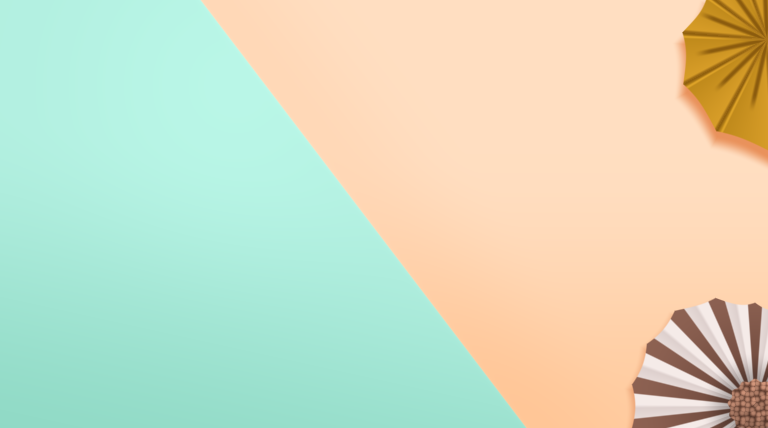
Reproduce this background procedurally as a Shadertoy shader.

```glsl
// Mint and peach paper split by a diagonal, with two folded paper fans on the right.

const float TAU = 6.2831853;

vec2 hash2(vec2 c) {
    return fract(sin(vec2(dot(c, vec2(127.1, 311.7)), dot(c, vec2(269.5, 183.3)))) * 43758.5);
}

// Angle from 0 to TAU, so the seam points off canvas
float angleOf(vec2 d) { return mod(atan(d.y, d.x), TAU); }

// Distance to the nearest fold in fold units: 0 on a tip, 1 midway
float foldOffset(float angle, float tip, float stepSize) {
    return 2.0 * abs(fract((angle - tip) / stepSize + 0.5) - 0.5);
}

// Radius of an edge that curves inward between its tips
float scallop(float radius, float depth, float t) {
    return radius - depth * (1.0 - (1.0 - t) * (1.0 - t));
}

// Signed distances to the fan outlines, measured from each hub
float goldFan(vec2 d) {
    float a = angleOf(d);
    float radius = 0.198 + 0.040 * (a - 3.054);
    return length(d) - scallop(radius, 0.017, foldOffset(a, 3.054, 0.576));
}

float stripedFan(vec2 d) {
    float a = angleOf(d);
    float radius = 0.291 - 0.052 * smoothstep(2.3, 1.45, a);
    return length(d) - scallop(radius, 0.012, foldOffset(a, 2.967, 0.349));
}

vec3 background(vec2 p, float aa) {
    vec3 mint = mix(vec3(0.56, 0.85, 0.77), vec3(0.70, 0.94, 0.88), smoothstep(-0.1, 0.75, p.y + 0.22 * p.x));
    mint += 0.025 * smoothstep(0.6, 0.0, length(p - vec2(0.55, 0.8)));
    vec3 peach = mix(vec3(1.0, 0.80, 0.63), vec3(1.0, 0.87, 0.755), smoothstep(0.0, 0.65, p.y));
    peach -= vec3(0.0, 0.025, 0.04) * smoothstep(0.35, 0.0, p.x - 1.2256 + 0.7586 * p.y);
    float side = (p.x - 1.2256 + 0.7586 * p.y) * 0.797;
    vec3 col = mix(mint, peach, smoothstep(-aa, aa, side));
    return col + 0.02 * exp(-abs(side) / 0.004);
}

vec3 goldPaper(vec2 d) {
    float r = length(d), a = angleOf(d);
    float cell = (a - 3.054) / 0.576;
    float t = foldOffset(a, 3.054, 0.576);
    vec3 col = mix(vec3(0.74, 0.53, 0.10), vec3(0.85, 0.62, 0.16), fract(cell));
    // Dark creases on the tips and shorter ones between them
    float tipCrease = smoothstep(0.009, 0.001, t * 0.288 * r);
    float midCrease = smoothstep(0.009, 0.001, (1.0 - t) * 0.288 * r) * smoothstep(0.175, 0.13, r);
    col = mix(col, vec3(0.50, 0.32, 0.04), 0.85 * max(0.85 * tipCrease, midCrease));
    // Lit lip beside each crease
    float lip = abs(fract(cell + 0.5) - 0.5 - 0.09) * 0.576 * r;
    return col + vec3(0.12, 0.10, 0.05) * smoothstep(0.005, 0.0, lip);
}

vec3 stripedPaper(vec2 d, float aa) {
    float r = length(d), a = angleOf(d);
    float t = foldOffset(a, 2.967, 0.349);
    float saw = fract((a - 2.967) / 0.349);
    vec3 pale = mix(vec3(0.96, 0.92, 0.91), vec3(0.82, 0.76, 0.75), smoothstep(0.45, 0.56, saw) * (1.2 - saw));
    vec3 brown = mix(vec3(0.55, 0.38, 0.32), vec3(0.45, 0.30, 0.25), smoothstep(0.29, 0.06, r));
    float stripe = (t - 0.40) * 0.1745 * r;
    vec3 col = mix(brown, pale, smoothstep(-aa, aa, stripe));
    return col * mix(0.72, 1.0, smoothstep(0.05, 0.13, r));
}

// Cluster of small rounded tufts
vec3 pompom(vec2 d) {
    vec2 q = d * 85.0, cell = floor(q);
    float nearest = 9.0, tone = 0.0;
    for (int i = 0; i < 9; i++) {
        vec2 c = cell + vec2(i % 3 - 1, i / 3 - 1);
        vec2 h = hash2(c);
        float dist = length(q - c - 0.2 - 0.6 * h);
        if (dist < nearest) { nearest = dist; tone = h.x; }
    }
    vec3 col = mix(vec3(0.70, 0.50, 0.41), vec3(0.36, 0.23, 0.18), smoothstep(0.15, 0.85, nearest));
    return col * (0.9 + 0.2 * tone) * (1.0 + 2.0 * d.y);
}

void mainImage(out vec4 fragColor, in vec2 fragCoord) {
    vec2 p = fragCoord / iResolution.xy * vec2(1.788, 1.0);
    float aa = 1.0 / iResolution.y;
    vec3 col = background(p, aa);

    // Gold fan with a warm shadow below it
    vec2 g = p - vec2(1.786, 0.907);
    float goldShadow = smoothstep(0.020, -0.018, goldFan(g + vec2(0.005, 0.027)));
    col = mix(col, vec3(0.90, 0.52, 0.29), 0.85 * goldShadow);
    col = mix(col, goldPaper(g), smoothstep(aa, -aa, goldFan(g)));

    // Striped fan with a faint shadow to its left
    vec2 s = p - vec2(1.758, 0.051);
    float stripedShadow = smoothstep(0.015, -0.015, stripedFan(s + vec2(0.006, 0.012)));
    col = mix(col, vec3(0.88, 0.55, 0.36), 0.7 * stripedShadow);
    col = mix(col, stripedPaper(s, aa), smoothstep(aa, -aa, stripedFan(s)));

    // Tufted centre with a ragged rim
    float rim = 0.061 + 0.003 * sin(13.0 * angleOf(s));
    col = mix(col, pompom(s), smoothstep(aa, -aa, length(s) - rim));

    fragColor = vec4(clamp(col, 0.0, 1.0), 1.0);
}
```
